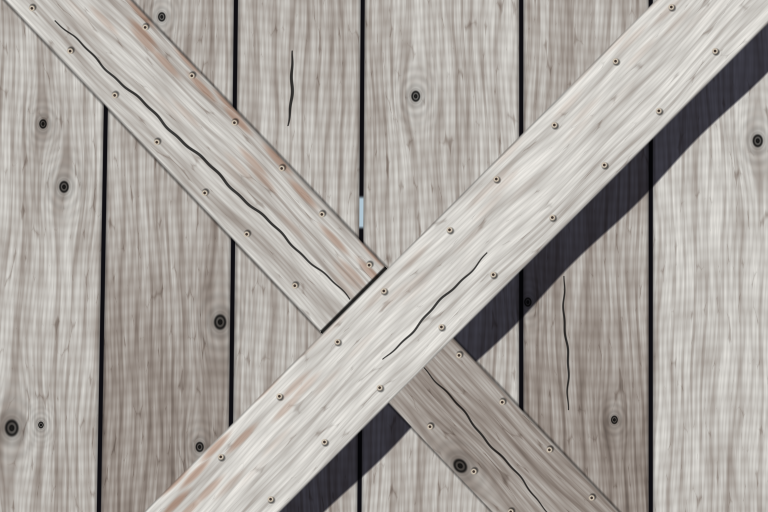
Reproduce this texture procedurally as a Shadertoy shader.

```glsl
const float GAPS[5] = float[5](.193, .449, .702, 1.018, 1.271);
const float TONES[6] = float[6](.73, .69, .71, .73, .69, .77);
// Knots: centre and radius
const vec3 KNOTS[11] = vec3[11](
    vec3(.084, .758, .011), vec3(.125, .635, .014), vec3(.316, .967, .011),
    vec3(.812, .812, .013), vec3(1.48, .725, .015), vec3(.43, .371, .018),
    vec3(.023, .164, .02), vec3(.08, .17, .008), vec3(1.031, .41, .011),
    vec3(.39, .127, .012), vec3(1.2, .18, .01));

vec2 hash2(vec2 c) {
    return fract(sin(vec2(dot(c, vec2(127.1, 311.7)), dot(c, vec2(269.5, 183.3)))) * 43758.5);
}

// Distance to the nearest scattered cell centre
float cells(vec2 p) {
    vec2 cell = floor(p), f = fract(p);
    float nearest = 4.;
    for (int k = 0; k < 9; k++) {
        vec2 o = vec2(k % 3 - 1, k / 3 - 1);
        vec2 d = o + hash2(cell + o) - f;
        nearest = min(nearest, dot(d, d));
    }
    return sqrt(nearest);
}

// Wood coordinates: x across the board, y along it
float grain(vec2 w, float seed) {
    float u = w.x + .008 * sin(w.y * 5. + seed) + .002 * sin(w.y * 19. + w.x * 30.);
    float rings = sin(u * 210. + 3. * sin(u * 31. + seed) + 1.4 * sin(w.y * 5. + u * 40. + seed));
    float fibre = cells(vec2(u * 150., w.y * 11.) + seed * 7.3);
    float broad = cells(vec2(u * 26., w.y * 2.3) + seed * 3.1);
    float pits = cells(vec2(u * 85., w.y * 22.) + seed);
    return -.075 * smoothstep(.3, 1., rings) + .15 * (.5 - fibre)
        + .12 * (.48 - broad) - .13 * smoothstep(.72, 1., pits);
}

vec3 weathered(float tone) {
    vec3 tint = mix(vec3(1, .905, .84), vec3(1, .988, .962), smoothstep(.4, .84, tone));
    return clamp(tone, .08, .93) * tint;
}

// Sideways bend of the grain, and darkening
vec2 knot(vec2 w, vec3 k) {
    vec2 d = w - k.xy, spread = d / (k.z * vec2(2.2, 6));
    float r = length(d * vec2(1, .8)) / k.z;
    float core = smoothstep(1.1, .45, r) * (.55 + .2 * sin(r * 14.));
    float halo = .12 * exp(-r * .55) * (1. + sin(r * 6.));
    return vec2(-.75 * d.x * exp(-dot(spread, spread)), core + halo);
}

// Brightness left by a tapered split from a to b
float crack(vec2 w, vec2 a, vec2 b, float width, float px) {
    vec2 ab = b - a;
    float t = clamp(dot(w - a, ab) / dot(ab, ab), 0., 1.);
    vec2 d = w - a - ab * t;
    d.x += .0025 * sin(w.y * 37.) + .001 * sin(w.y * 113.);
    float h = width * (.3 + 2.8 * t * (1. - t));
    return mix(.28, 1., smoothstep(h - px * .5, h + px, length(d)));
}

vec3 addScrews(vec3 col, vec2 w, float row, float start, float spacing, float px) {
    float index = floor((w.y - start) / spacing + .5);
    vec2 jitter = (hash2(vec2(index, row * 50.)) - .5) * vec2(.008, .024);
    vec2 d = w - vec2(row, start + index * spacing) - jitter;
    col *= 1. - .55 * smoothstep(.009, .004, length(d - vec2(.003, 0)));
    col = mix(vec3(.8, .75, .68), col, smoothstep(.0055 - px, .0055 + px, length(d)));
    return mix(vec3(.24, .2, .18), col, smoothstep(.002 - px * .5, .002 + px, length(d)));
}

vec3 planks(vec2 p, float px) {
    float x = p.x - .022 * max(1. - p.x, 0.) * p.y, gap = 9., dark = 0.;
    int id = 0;
    for (int i = 0; i < 5; i++) {
        id += int(step(GAPS[i], x));
        gap = min(gap, abs(x - GAPS[i]));
    }
    vec2 bent = vec2(x, p.y);
    for (int i = 0; i < 11; i++) {
        vec2 k = knot(p, KNOTS[i]);
        bent.x += k.x;
        dark += k.y;
    }
    float stain = (id == 1 || id == 4 ? .11 : .02) * smoothstep(.65, .1, p.y);
    float saw = .012 * sin(p.y * 260. + 3. * sin(p.x * 12.));
    vec3 col = weathered(TONES[id] + grain(bent, float(id) * 2.7 + 1.) - stain + saw);
    col *= 1. - min(dark, .85);
    col *= crack(p, vec2(.563, .755), vec2(.574, .9), .0025, px);
    col *= crack(p, vec2(1.112, .2), vec2(1.1, .46), .0016, px);
    // Openings, with a sliver of sky
    float sky = step(abs(x - GAPS[2]), .02) * smoothstep(.035, .025, abs(p.y - .585));
    vec3 hollow = mix(vec3(.06, .055, .07), vec3(.7, .78, .83), sky);
    col *= 1. - .3 * smoothstep(.012, .003, gap);
    return mix(hollow, col, smoothstep(.0035 - px * .5, .0035 + px, gap));
}

vec3 board(vec2 w, float tone, float seed, float halfWidth, float rust) {
    float stain = smoothstep(.38, .12, cells(w * vec2(38, 7) + seed)) * rust;
    float edge = halfWidth - abs(w.x);
    tone += grain(w, seed) + .05 * smoothstep(.012, .004, edge) * step(w.x, 0.);
    return mix(weathered(tone), vec3(.6, .43, .34), stain) * (1. - .3 * smoothstep(.005, 0., edge));
}

void mainImage(out vec4 fragColor, in vec2 fragCoord) {
    float px = 1. / iResolution.y, beamHalf = .0935, braceHalf = .0895;
    vec2 p = fragCoord * px;
    vec2 beam = vec2(p.x - p.y - .4135, p.x + p.y) * .7071;
    vec2 brace = vec2(dot(p, vec2(.724, .69)) - .786, dot(p, vec2(.69, -.724)));
    // Planks under the beam's shadow
    float shadow = smoothstep(.161, .155, beam.x + .003 * sin(beam.y * 18.)) * step(0., beam.x);
    vec3 col = planks(p, px) * mix(vec3(1), vec3(.28, .28, .33), shadow);
    // Brace, darker in its lower half
    float lower = smoothstep(.2, .35, brace.y), side = abs(brace.x) - braceHalf;
    vec2 k = knot(brace, vec3(-.073, .555, .018));
    float rust = .5 * smoothstep(-.03, .08, brace.x) * (1. - lower);
    vec3 wood = board(brace + vec2(k.x, 0), mix(.76, .61, lower), 11., braceHalf, rust);
    wood *= 1. - min(k.y, .85);
    wood *= crack(brace, vec2(-.045, -.62), vec2(-.004, .17), .0022, px);
    wood *= crack(brace, vec2(.01, .36), vec2(-.01, .74), .0015, px);
    wood = addScrews(wood, brace, -.063, -.05, .125, px);
    wood = addScrews(wood, brace, .072, .02, .125, px);
    col = mix(wood, col * (1. - .45 * smoothstep(.006, 0., side)), smoothstep(-px, px, side));
    // Dark joint between brace and beam
    col *= 1. - .82 * smoothstep(.009, .004, -beam.x - beamHalf) * step(beam.x, 0.) * step(side, 0.);
    // Beam on top
    rust = (.4 * smoothstep(.75, .35, beam.y) + .12) * smoothstep(.02, -.06, beam.x);
    wood = board(beam, .82, 23., beamHalf, rust);
    wood *= crack(beam, vec2(.028, .74), vec2(.023, 1.03), .0017, px);
    wood = addScrews(wood, beam, -.064, .07, .155, px);
    wood = addScrews(wood, beam, .062, .08, .155, px);
    col = mix(wood, col, smoothstep(-px, px, abs(beam.x) - beamHalf));
    fragColor = vec4(clamp(col, 0., 1.), 1);
}
```
